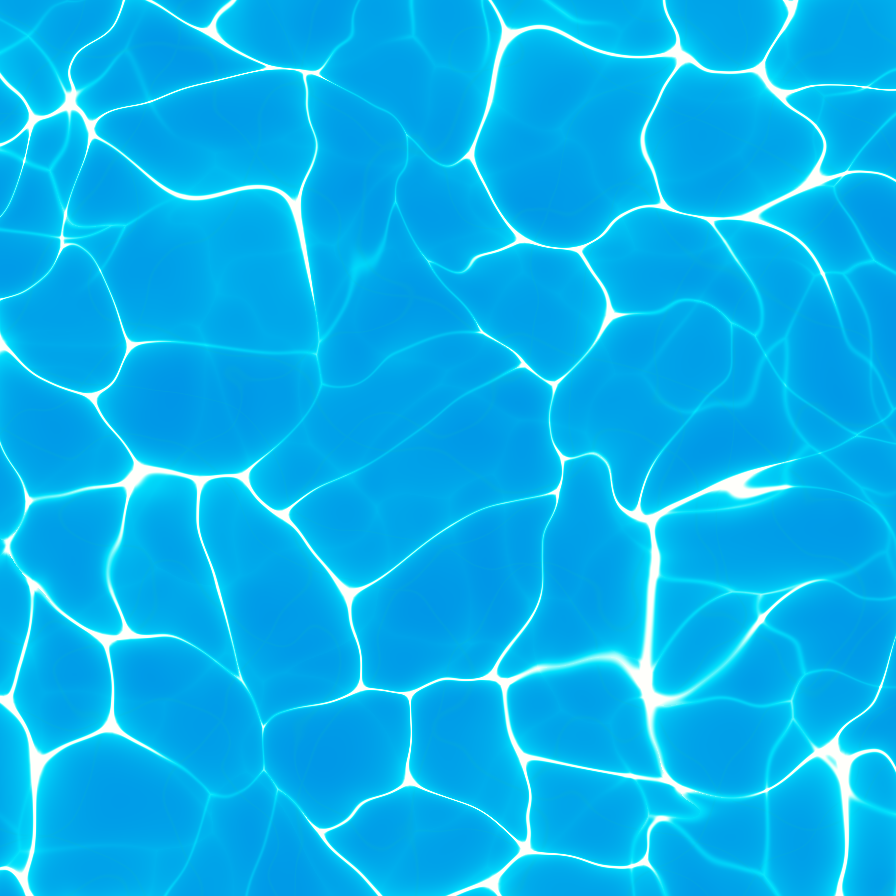
Reproduce this texture procedurally as a Shadertoy shader.

```glsl
// Sunlit pool water: a net of bright caustic lines over rippled blue.
#define CELLS 6.6          // caustic cells across the canvas
#define WARP 0.95          // bending of the large net
#define RIPPLE 0.24        // bending of the small ripples
#define LINE_WIDTH 0.017   // sharp line half width, in cells
#define HALO_WIDTH 0.085   // soft glow around lines, in cells
#define LINE_LIGHT 0.27
#define HALO_LIGHT 0.15
#define NODE_LIGHT 0.38
#define DEEP_LEVEL 0.572   // light of the darkest water
#define TILE_TINT 0.16     // strength of the refracted tile joints

vec2 hash2(vec2 p) {
    vec3 q = fract(p.xyx * vec3(0.1031, 0.1030, 0.0973));
    q += dot(q, q.yzx + 33.33);
    return fract((q.xx + q.yz) * q.zy);
}

// Two independent channels of smooth value noise
vec2 noise2(vec2 p) {
    vec2 i = floor(p), f = fract(p);
    f = f * f * f * (f * (f * 6.0 - 15.0) + 10.0);
    return mix(mix(hash2(i), hash2(i + vec2(1, 0)), f.x),
               mix(hash2(i + vec2(0, 1)), hash2(i + vec2(1, 1)), f.x), f.y);
}

vec2 bend(vec2 p) {
    p += WARP * (noise2(p * 0.75) - 0.5);
    return p + RIPPLE * (noise2(p * 2.3 + 17.0) - 0.5);
}

vec2 site(vec2 cell) {
    return cell + 0.08 + 0.84 * hash2(cell + 71.0);
}

// Nearest edge distance, second nearest edge distance, summed glow
vec3 cellNet(vec2 p, float glowWidth) {
    vec2 base = floor(p), nearest = vec2(0);
    float best = 1e3;
    for (int y = -2; y <= 2; y++)
    for (int x = -2; x <= 2; x++) {
        vec2 toSite = site(base + vec2(x, y)) - p;
        float d = dot(toSite, toSite);
        if (d < best) { best = d; nearest = toSite; }
    }
    vec3 net = vec3(9, 9, 0);
    for (int y = -2; y <= 2; y++)
    for (int x = -2; x <= 2; x++) {
        vec2 toSite = site(base + vec2(x, y)) - p;
        vec2 gap = toSite - nearest;
        if (dot(gap, gap) < 1e-5) continue;
        float e = dot(0.5 * (toSite + nearest), normalize(gap));
        net.y = min(net.y, max(net.x, e));
        net.x = min(net.x, e);
        net.z += exp(-e / glowWidth);
    }
    return net;
}

float bell(float x) { return exp(-x * x); }

// Thin wavering joints of the tiled floor
float tileJoints(vec2 p) {
    vec2 q = p * 1.15 + 1.5 * noise2(p * 0.9 + 40.0) + 0.4 * noise2(p * 2.6);
    q = mat2(0.87, 0.5, -0.5, 0.87) * q;
    vec2 d = abs(fract(q) - 0.5);
    return max(bell(d.x / 0.014), bell(d.y / 0.014));
}

// Light level to water colour, from deep blue through cyan to white
vec3 waterColour(float light) {
    return vec3(smoothstep(0.86, 1.08, light), min(light, 1.0),
                mix(0.905, 0.985, smoothstep(0.57, 0.90, light)));
}

void mainImage(out vec4 fragColor, in vec2 fragCoord) {
    vec2 uv = fragCoord / iResolution.y;
    vec2 p = uv * CELLS + vec2(3.0, 8.0);
    vec2 q = bend(p);

    // Slow changes of brightness and focus along the net
    vec2 mood = noise2(p * 0.85 + 5.0);
    float strength = mix(0.35, 1.15, smoothstep(0.2, 0.75, mood.x));
    float spread = smoothstep(0.68, 0.95, mood.y);

    // Large net with sharp lines, glow and hot junctions
    vec3 net = cellNet(q, HALO_WIDTH);
    float width = LINE_WIDTH * (0.75 + 2.4 * spread);
    float line = bell(net.x / width) * (1.0 - 0.45 * spread);
    float node = bell(net.y / 0.05) * bell(net.x / 0.035);

    // Second, fainter net, busier towards the upper right
    vec2 r = bend(mat2(0.8, 0.6, -0.6, 0.8) * p * 1.12 + 31.0);
    vec3 faint = cellNet(r, 0.11);
    float busy = smoothstep(0.45, 0.85, noise2(p * 0.6 + 60.0).x
                            + 0.22 * smoothstep(0.9, 1.7, uv.x + uv.y));

    // Broad shimmer of the water body
    float shimmer = 0.65 * noise2(q * 1.1 + 9.0).x + 0.35 * noise2(r * 2.7).y;

    float light = DEEP_LEVEL + 0.075 * shimmer;
    light += strength * (HALO_LIGHT * net.z + LINE_LIGHT * line);
    light += NODE_LIGHT * node * strength * strength;
    light += (0.03 + 0.05 * busy) * faint.z;
    light += 0.13 * busy * bell(faint.x / 0.022);

    vec3 colour = waterColour(light);
    float joint = TILE_TINT * tileJoints(p) * (1.0 - smoothstep(0.72, 0.9, light));
    colour = mix(colour, vec3(0.05, 0.72, 0.76), joint);
    fragColor = vec4(colour, 1.0);
}
```
